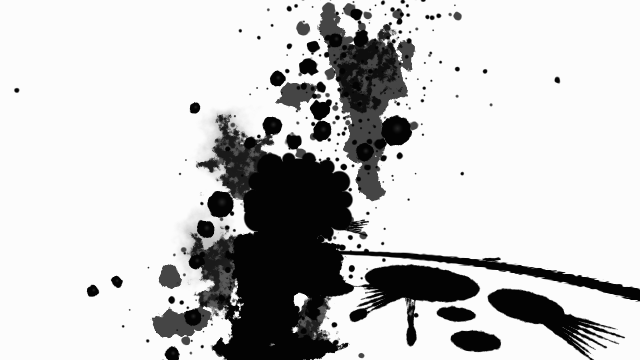
Give the GLSL for this background, as a WebGL 2 fragment shader.

```glsl
#version 300 es
precision highp float;
uniform vec2 u_resolution;
out vec4 outColor;

const float PAPER = .99, WASH = .74, GREY = .27, INK = .01;

float hash(vec2 p) {
  vec3 q = fract(p.xyx * .1031);
  q += dot(q, q.yzx + 33.33);
  return fract((q.x + q.y) * q.z);
}
float noise(vec2 p) {
  vec2 i = floor(p), f = fract(p);
  f = f * f * (3. - 2. * f);
  float low = mix(hash(i), hash(i + vec2(1, 0)), f.x);
  float high = mix(hash(i + vec2(0, 1)), hash(i + vec2(1, 1)), f.x);
  return mix(low, high, f.y);
}
float fbm(vec2 p) {
  float sum = 0., amp = .5;
  for (int i = 0; i < 5; i++, amp *= .5) {
    sum += amp * noise(p);
    p = mat2(1.6, 1.2, -1.2, 1.6) * p + 7.3;
  }
  return sum;
}
float fill(float d, float soft) { return 1. - smoothstep(-soft, soft, d); }

// Ellipse with centre and radii packed in e
float oval(vec2 p, vec4 e, float tilt) {
  float s = sin(tilt), k = cos(tilt);
  vec2 q = mat2(k, -s, s, k) * (p - e.xy);
  float n = length(q / e.zw);
  return n * (n - 1.) / max(length(q / (e.zw * e.zw)), .001);
}
float taper(vec2 p, vec2 a, vec2 b, float ra, float rb) {
  vec2 ab = b - a;
  float t = clamp(dot(p - a, ab) / dot(ab, ab), 0., 1.);
  return length(p - a - ab * t) - mix(ra, rb, t);
}
// Thin spikes thrown from one centre between two angles
float fan(vec2 p, vec2 c, vec2 angles, float reach, float width) {
  float d = 1.;
  for (int i = 0; i < 7; i++) {
    float h = hash(vec2(i, 3)), a = mix(angles.x, angles.y, (float(i) + h * .7) / 6.7);
    d = min(d, taper(p, c, c + reach * mix(.65, 1., h) * vec2(cos(a), sin(a)), width, .001));
  }
  return d;
}
// Jittered dots, denser near the diagonal axis of the splash
float spatter(vec2 p, float cell, float spread, float seed, float soft) {
  float cover = 0.;
  for (int k = 0; k < 9; k++) {
    vec2 id = floor(p / cell) + vec2(k % 3, k / 3) - 1., s = id + seed;
    vec2 c = (id + .2 + .6 * vec2(hash(s), hash(s + 19.))) * cell;
    float away = taper(c, vec2(.7, 0), vec2(1.02, .92), 0., 0.) / spread;
    float present = step(hash(s + 41.), .45 * exp(-away * away));
    float r = cell * mix(.08, .42, pow(hash(s + 67.), 2.5));
    cover = max(cover, present * fill(length(p - c) - r * (.75 + .5 * noise(p * 90.)), soft));
  }
  return cover;
}
// Round mass with a scalloped rim
float scallops(vec2 p, vec4 e) {
  float d = oval(p, e, 0.);
  for (int i = 0; i < 14; i++) {
    float a = float(i) * .4488;
    vec2 c = e.xy + e.zw * vec2(cos(a), sin(a));
    d = min(d, length(p - c) - mix(.018, .042, hash(vec2(i, 5))));
  }
  return d;
}
float stains(vec2 p) {
  float d = taper(p, vec2(.91, .95), vec2(.99, .76), .025, .05);
  d = min(d, taper(p, vec2(.99, .77), vec2(1.03, .49), .045, .038));
  d = min(d, oval(p, vec4(1.05, .78, .075, .1), 0.));
  d = min(d, oval(p, vec4(1.128, .835, .024, .042), 0.));
  d = min(d, oval(p, vec4(.83, .74, .05, .035), .3));
  d = min(d, oval(p, vec4(.5, .105, .095, .04), .25));
  return min(d, oval(p, vec4(.47, .236, .027, .027), 0.));
}
float clouds(vec2 p) {
  float d = min(oval(p, vec4(.67, .56, .075, .095), 0.), oval(p, vec4(1.02, .81, .065, .095), 0.));
  return min(d, min(oval(p, vec4(.62, .23, .07, .11), 0.), oval(p, vec4(.85, .1, .06, .09), 0.)));
}
float lowerMass(vec2 p) {
  float d = min(oval(p, vec4(.8, .27, .15, .11), 0.), oval(p, vec4(.735, .14, .115, .15), 0.));
  return min(d, oval(p, vec4(.77, .02, .15, .05), 0.));
}
float brushBlots(vec2 p) {
  vec2 big = vec2(1.174, .213), right = vec2(1.463, .148), foot = vec2(1.142, .08);
  float d = min(oval(p, vec4(big, .16, .048), -.12), oval(p, vec4(right, .11, .042), -.25));
  d = min(d, oval(p, vec4(.921, .197, .064, .021), .05));
  d = min(d, oval(p, vec4(1.268, .127, .054, .02), -.1));
  d = min(d, oval(p, vec4(1.322, .052, .07, .029), -.12));
  d = min(d, oval(p, vec4(1.366, .28, .025, .005), 0.));
  d = min(d, oval(p, vec4(.995, .125, .027, .016), .5));
  d = min(d, oval(p, vec4(1.142, .068, .014, .03), 0.));
  d = min(d, fan(p, foot, vec2(1.42, 1.75), .11, .005));
  d = min(d, fan(p, right, vec2(-.72, -.22), .31, .012));
  d = min(d, fan(p, big, vec2(3.15, 3.65), .22, .014));
  return min(d, fan(p, vec2(.93, .37), vec2(-.3, .25), .1, .004));
}
void main() {
  vec2 p = gl_FragCoord.xy / u_resolution.y;
  float soft = .9 / u_resolution.y, grain = fbm(p * 24.) - .48, fine = fbm(p * 70.) - .48;
  // Pale washes, grey stains, mottled clouds
  float haze = min(oval(p, vec4(.64, .59, .06, .09), 0.), oval(p, vec4(.58, .3, .06, .08), 0.));
  float tone = mix(PAPER, WASH, fill(haze + grain * .1, .05));
  tone = mix(tone, GREY, fill(stains(p) + grain * .07 + fine * .02, soft));
  tone = mix(tone, GREY, spatter(p, .045, .2, 11., soft));
  float cloud = fill(clouds(p) + grain * .2 + fine * .06, .012);
  tone = mix(tone, mix(.03, .28, smoothstep(-.05, .2, fine)), cloud * .9);
  // Spray and heavy ink
  float spray = max(spatter(p, .065, .15, 23., soft), spatter(p, .022, .19, 37., soft));
  float mass = fill(lowerMass(p) + grain * .13 + fine * .04, .006);
  mass = max(mass, fill(scallops(p, vec4(.83, .445, .125, .115)), .003));
  tone = mix(tone, INK, max(spray, mass));
  // Large drops with a faint glint: centre and radius
  const vec3 drops[14] = vec3[14](vec3(1.1, .637, .041), vec3(1.014, .577, .025),
    vec3(.757, .65, .026), vec3(.771, .781, .021), vec3(.933, .889, .02), vec3(.542, .7, .016),
    vec3(.613, .433, .037), vec3(.572, .363, .025), vec3(.546, .273, .02), vec3(.259, .192, .016),
    vec3(.324, .218, .015), vec3(.535, .118, .023), vec3(.479, .016, .02), vec3(.896, .637, .026));
  for (int i = 0; i < 14; i++) {
    vec2 q = p - drops[i].xy;
    float r = drops[i].z, glint = fill(length(q / r - vec2(.1, .15)) - .15, .3);
    tone = mix(tone, INK + .16 * glint, fill(length(q) - r + fine * .012, .002));
  }
  // Brush blots and the long curved stroke
  float run = max(p.x - .88, 0.), bristle = noise(p * vec2(90, 350)) - .5;
  float stroke = abs(p.y - .2986 + .149 * run * run) - .004 - (.014 - .01 * bristle) * run;
  stroke = max(stroke, .76 - p.x);
  tone = mix(tone, INK, fill(min(stroke, brushBlots(p) + fine * .008), soft));
  outColor = vec4(vec3(tone), 1);
}
```
